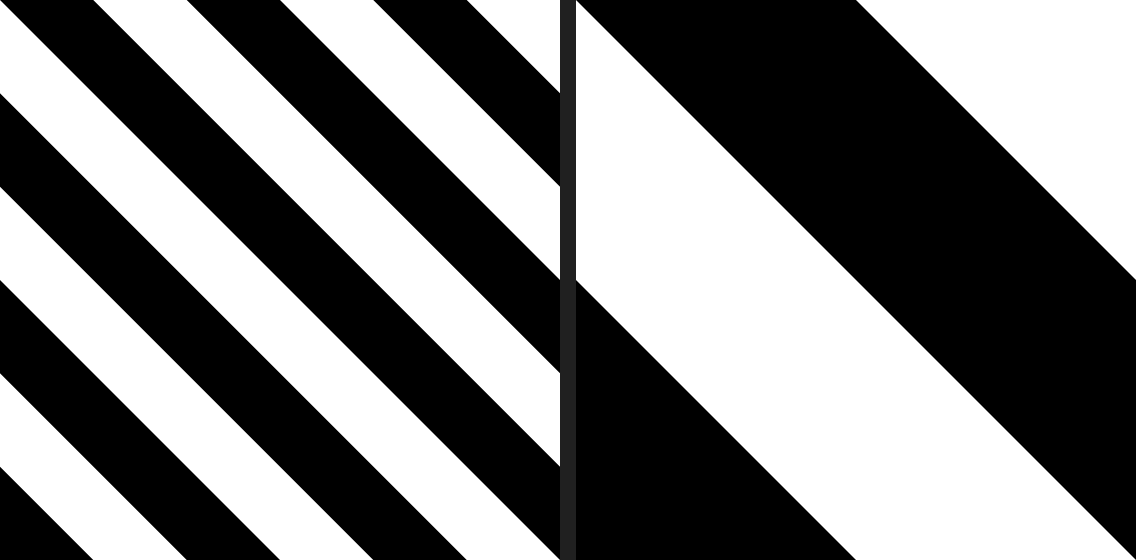
Left: the whole. Right: its middle third, enlarged.
A three.js fragment shader for this pattern:

```glsl
#define REPEATS 3.0
#define BLACK_SHARE 0.5
#define BLACK vec3(0.0)
#define WHITE vec3(1.0)

varying vec2 vUv;

// Signed distance, in periods, to the nearest dark stripe edge; negative inside.
float stripeDistance(float phase) {
  float halfWidth = 0.5 * BLACK_SHARE;
  return abs(fract(phase - halfWidth + 0.5) - 0.5) - halfWidth;
}

void main() {
  // Diagonal phase, a whole number of periods along each side
  float phase = REPEATS * (vUv.x + vUv.y);

  // One-pixel edge smoothing
  float pixel = max(length(vec2(dFdx(phase), dFdy(phase))), 1e-5);
  float light = clamp(stripeDistance(phase) / pixel + 0.5, 0.0, 1.0);

  gl_FragColor = vec4(mix(BLACK, WHITE, light), 1.0);
}
```
